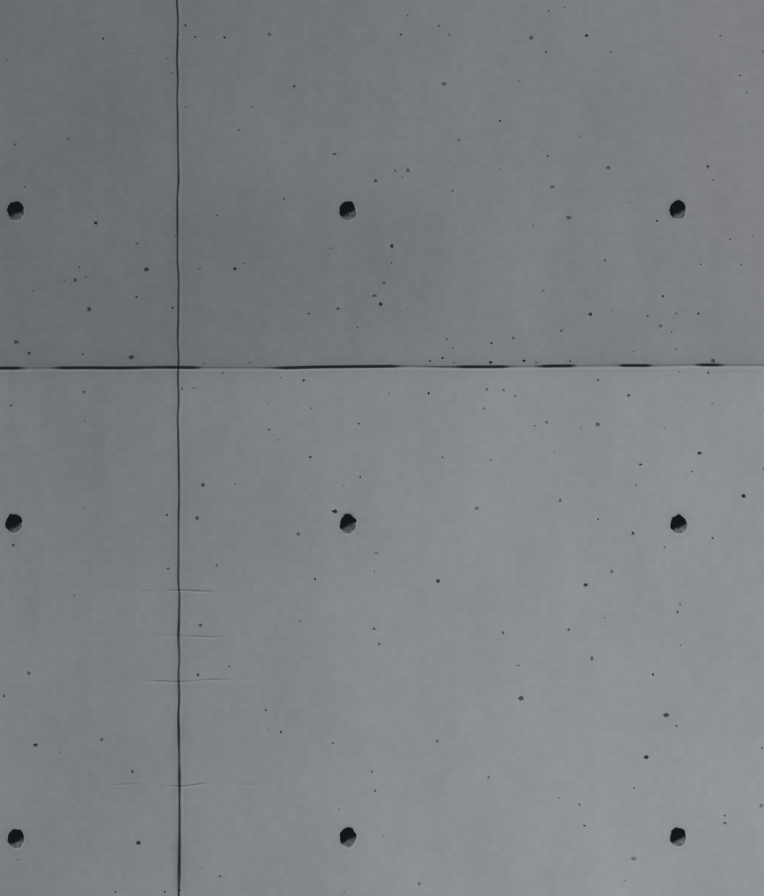
Reproduce this texture procedurally as a Shadertoy shader.

```glsl
// Cast concrete wall: tie holes on a grid, two panel joints, pits and soft stains.
#define HOLE_PITCH vec2(0.3704, 0.3503)
#define HOLE_ORIGIN vec2(0.0170, 0.0650)
#define HOLE_RADIUS 0.0098
#define JOINT_X 0.1990
#define JOINT_Y 0.5885
#define JOINT_WIDTH 0.0011
#define GRAIN 0.030
#define MOTTLE 0.045
#define PIT_DEPTH 0.70

const vec3 SHADOW = vec3(0.075, 0.085, 0.095);
const vec3 COOL_CAST = vec3(-0.010, 0.002, 0.010);

float hash(vec2 p) {
    vec3 q = fract(vec3(p.xyx) * 0.1031);
    q += dot(q, q.yzx + 33.33);
    return fract((q.x + q.y) * q.z);
}

float noise(vec2 p) {
    vec2 i = floor(p), f = fract(p);
    f = f * f * (3.0 - 2.0 * f);
    return mix(mix(hash(i), hash(i + vec2(1, 0)), f.x),
               mix(hash(i + vec2(0, 1)), hash(i + vec2(1, 1)), f.x), f.y);
}

float fbm(vec2 p) {
    float sum = 0.0, amp = 0.5;
    for (int i = 0; i < 5; i++) {
        sum += amp * noise(p);
        p = p * 2.03 + 17.3;
        amp *= 0.5;
    }
    return sum;
}

// Coverage of a soft-edged stroke around distance d
float stroke(float d, float halfWidth, float px) {
    return 1.0 - smoothstep(halfWidth - px, halfWidth + px, abs(d));
}

// Broad light: dark at upper left, bright at lower right, a step at the joint
float panelTone(vec2 p, float across, float below, float px) {
    float upper = 0.430 + 0.075 * smoothstep(0.0, 0.9, across) - 0.02 * (p.y - JOINT_Y);
    float lower = 0.465 + 0.085 * smoothstep(0.0, 0.85, across) + 0.055 * (JOINT_Y - p.y);
    return mix(upper, lower, smoothstep(-px, px, below));
}

// Small air holes, one at most per cell, crowded along the horizontal joint
float pits(vec2 p, float below, float px) {
    float cover = 0.0;
    float crowd = exp(-abs(below) * 18.0);
    for (int i = 0; i < 3; i++) {
        float cells = 22.0 + 17.0 * float(i);
        vec2 id = floor(p * cells), seed = id + 71.0 * float(i);
        vec2 centre = 0.2 + 0.6 * vec2(hash(seed + 3.1), hash(seed + 8.7));
        vec2 d = (fract(p * cells) - centre) / cells;
        d.x *= 0.7 + 0.6 * hash(seed + 5.3);
        float radius = mix(0.0007, 0.0023, pow(hash(seed + 12.9), 3.0));
        float edge = length(d) + 0.0010 * (noise(p * 900.0) - 0.5);
        float present = step(hash(seed + 20.4), 0.045 + 0.13 * crowd);
        float strength = 0.35 + 0.65 * hash(seed + 31.7);
        cover = max(cover, present * strength * (1.0 - smoothstep(radius - px, radius + px, edge)));
    }
    return cover;
}

// Recessed tie hole: black upper left, worn grey floor at lower right
vec3 tieHole(vec3 col, vec2 p, float px) {
    vec2 id = floor((p - HOLE_ORIGIN) / HOLE_PITCH + 0.5);
    vec2 d = p - HOLE_ORIGIN - id * HOLE_PITCH;
    d -= 0.003 * (vec2(hash(id + 4.0), hash(id + 9.0)) - 0.5);
    float rough = 0.0020 * (noise(p * 260.0) - 0.5);
    float r = length(d * vec2(1.08, 0.93)) + rough;
    col *= 1.0 - 0.10 * exp(-max(r - HOLE_RADIUS, 0.0) * 450.0);
    float lip = stroke(r - HOLE_RADIUS - 0.001, 0.001, px) * smoothstep(0.0, 0.01, d.x - d.y);
    col += 0.06 * lip;
    float turn = 0.0015 * (hash(id + 15.0) - 0.5);
    float lit = smoothstep(0.001, 0.006, dot(d, vec2(0.45, -0.89)) + turn + rough);
    vec3 inside = mix(SHADOW, col * (0.70 + 0.3 * noise(p * 350.0)), lit * 0.85);
    return mix(col, inside, 1.0 - smoothstep(HOLE_RADIUS - px, HOLE_RADIUS + px, r));
}

void mainImage(out vec4 fragColor, in vec2 fragCoord) {
    float px = 1.0 / iResolution.y;
    vec2 p = fragCoord * px;
    float across = fragCoord.x / iResolution.x;
    float below = JOINT_Y + 0.004 * across + 0.0015 * (noise(vec2(p.x * 22.0, 2.0)) - 0.5) - p.y;

    // Concrete surface
    float tone = panelTone(p, across, below, px);
    tone += MOTTLE * (fbm(p * vec2(9.0, 7.0)) - 0.48);
    tone += 0.018 * (fbm(p * vec2(55.0, 9.0) + 40.0) - 0.48);
    tone += GRAIN * (fbm(p * 150.0) - 0.48);
    vec3 col = tone + COOL_CAST;
    col += vec3(0.002, -0.003, 0.014) * smoothstep(0.7, 1.0, across) * smoothstep(0.55, 0.8, p.y);
    col *= 1.0 - PIT_DEPTH * pits(p, below, px);

    // Vertical joint, stained and wider toward the foot
    float foot = 1.0 - smoothstep(0.0, 0.6, p.y);
    float dx = p.x - JOINT_X - 0.004 * (0.5 - p.y) * 0.5 - 0.0016 * (noise(vec2(5.0, p.y * 45.0)) - 0.5);
    float stain = noise(vec2(p.x * 90.0, p.y * 38.0));
    col *= 1.0 - (0.05 + 0.22 * foot * stain) * exp(-abs(dx) * 230.0);
    float seam = stroke(dx, JOINT_WIDTH * (0.8 + 0.7 * foot * stain), px);
    col = mix(col, SHADOW, seam * (0.55 + 0.25 * noise(vec2(p.y * 60.0, 1.0))));
    col += 0.03 * stroke(dx - 0.0035, 0.001, px);

    // Horizontal joint: a faint line that opens into broken dark cracks
    float gap = smoothstep(0.45, 0.75, noise(vec2(p.x * 24.0, 6.0)));
    col *= 1.0 - 0.07 * exp(-abs(below) * 160.0);
    col = mix(col, SHADOW, stroke(below, JOINT_WIDTH * (0.6 + 0.8 * gap), px) * (0.25 + 0.6 * gap));
    col += 0.045 * stroke(below - 0.003, 0.001, px);

    // Hairline scratches crossing the vertical joint
    for (int i = 0; i < 4; i++) {
        float k = float(i);
        float y = 0.125 + 0.05 * k + 0.065 * step(0.5, k) + 0.006 * (noise(vec2(p.x * 25.0, k)) - 0.5);
        float reach = 1.0 - smoothstep(0.02, 0.11 - 0.02 * k, abs(p.x - JOINT_X));
        float wear = reach * noise(vec2(p.x * 50.0, k + 9.0));
        col -= 0.13 * wear * stroke(p.y - y, 0.0007, px);
        col += 0.05 * wear * stroke(p.y - y + 0.002, 0.0007, px);
    }

    col = tieHole(col, p, px);
    fragColor = vec4(clamp(col, 0.0, 1.0), 1.0);
}
```
